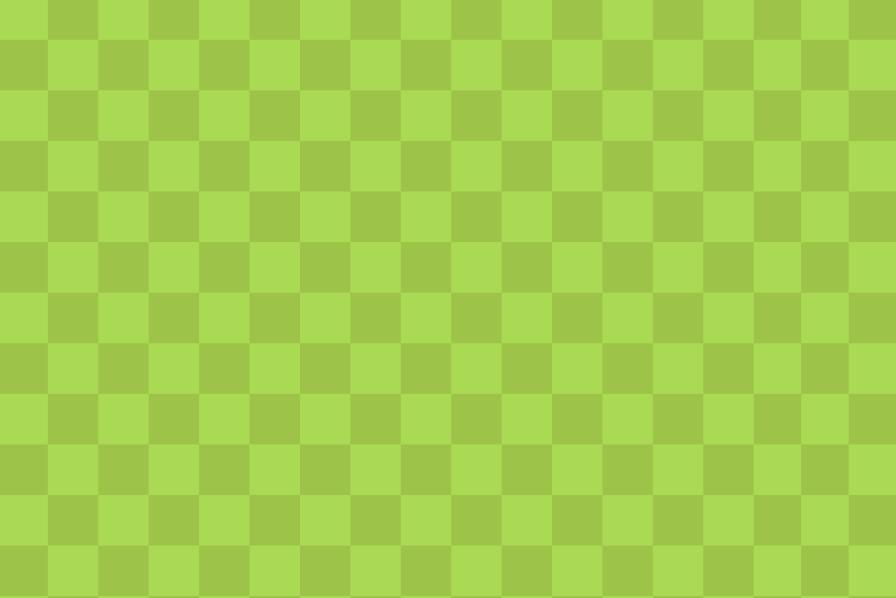
Write a Shadertoy shader that draws this pattern.

```glsl
// A flat two-tone green checkerboard, cropped at the left and top edges.
// Each axis gives a smoothed square wave; the sign of their product picks
// the tone. The last few columns are slightly narrower than the rest.

#define LIGHT_GREEN vec3(0.667, 0.855, 0.325)
#define DARK_GREEN  vec3(0.616, 0.769, 0.286)
#define CELL_SIZE   vec2(0.05627, 0.05645)  // in canvas widths
#define FIRST_EDGE  vec2(0.0534, 0.0444)    // from the top left corner
#define NARROW_FROM 14.0                    // column where cells shrink
#define NARROW_SIZE 0.0530                  // width of the shrunk cells

// +1 in even cells, -1 in odd ones, with a ramp across each edge.
vec2 squareWave(vec2 cell, vec2 halfPixel) {
    vec2 edgeDistance = 0.5 - abs(mod(cell + 0.5, 2.0) - 1.0);
    return clamp(edgeDistance / halfPixel, -1.0, 1.0);
}

void mainImage(out vec4 fragColor, in vec2 fragCoord) {
    // Canvas-width units, measured down from the top left corner
    vec2 p = vec2(fragCoord.x, iResolution.y - fragCoord.y) / iResolution.x;
    vec2 cell = (p - FIRST_EDGE) / CELL_SIZE;

    // Compress the columns at the right
    float squeeze = CELL_SIZE.x / NARROW_SIZE;
    cell.x += max(cell.x - NARROW_FROM, 0.0) * (squeeze - 1.0);

    // Combine both axes into the checker
    vec2 halfPixel = 0.5 / (iResolution.x * CELL_SIZE);
    vec2 wave = squareWave(cell, halfPixel);
    float checker = 0.5 + 0.5 * wave.x * wave.y;

    fragColor = vec4(mix(DARK_GREEN, LIGHT_GREEN, checker), 1.0);
}
```
